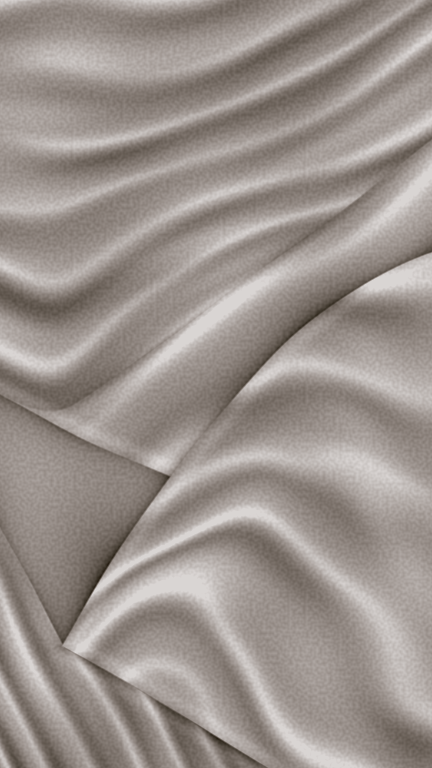
Reproduce this texture procedurally as a WebGL 1 fragment shader.

```glsl
precision highp float;
// Draped warm-grey satin: overlapping sheets with glossy, bending folds.

uniform vec2 u_resolution;

#define SHADE_COLOR vec3(0.27, 0.24, 0.20)
#define SHEEN_COLOR vec3(0.79, 0.77, 0.76)
#define BASE_TONE 0.66
#define FOLD_DEPTH 0.25
#define GLOSS 0.20
#define RIM_LIGHT 0.16
#define SHADOW_WIDTH 0.035
#define EDGE_SOFTNESS 0.003
#define GRAIN_SCALE 130.0
#define GRAIN_AMOUNT 0.10

vec2 gradientAt(vec2 cell) {
  vec3 h = fract(cell.xyx * vec3(0.1031, 0.1030, 0.0973));
  h += dot(h, h.yzx + 33.33);
  float angle = 6.2832 * fract((h.x + h.y) * h.z);
  return vec2(cos(angle), sin(angle));
}

float noise(vec2 p) {
  vec2 i = floor(p), f = fract(p);
  vec2 w = f * f * f * (f * (f * 6.0 - 15.0) + 10.0);
  vec2 e = vec2(1.0, 0.0);
  float low = mix(dot(gradientAt(i), f),
                  dot(gradientAt(i + e.xy), f - e.xy), w.x);
  float high = mix(dot(gradientAt(i + e.yx), f - e.yx),
                   dot(gradientAt(i + e.xx), f - e.xx), w.x);
  return 1.4 * mix(low, high, w.y);
}

// Tone of one sheet; q.x runs along the folds, q.y across them.
float satin(vec2 q, float frequency, float bend) {
  float phase = frequency * q.y + bend * noise(q * vec2(1.9, 3.2) + 4.3);
  float wave = sin(phase + 0.55 * sin(phase));
  float depth = 0.75 + 0.8 * noise(q * vec2(2.3, 4.0) + 11.7);
  float gloss = pow(0.5 + 0.5 * wave, 7.0) - 0.2;
  float pleat = noise(vec2(q.x * 2.4, q.y * frequency * 0.32) + 21.0);
  float broad = noise(q * 2.6 + 35.0);
  return BASE_TONE + depth * (FOLD_DEPTH * wave + GLOSS * gloss)
       + 0.20 * pleat + 0.20 * broad;
}

// Lays one sheet on another; inside is the distance in from its edge.
float layOver(float under, float over, float inside, float shadow) {
  float outside = max(-inside, 0.0);
  under -= shadow * exp(-outside / SHADOW_WIDTH);
  under -= shadow * 0.6 * exp(-outside / (0.2 * SHADOW_WIDTH));
  float rim = (inside - 0.022) / 0.016;
  over += RIM_LIGHT * exp(-rim * rim);
  return mix(under, over, smoothstep(-EDGE_SOFTNESS, EDGE_SOFTNESS, inside));
}

// Sheet outlines as heights over x.
float bandTop(float x) {
  float s = x - 0.13;
  return 0.80 + 0.175 * s + 0.575 * sqrt(s * s + 0.003);
}

float frontTop(float x) {
  float s = x - 0.14;
  return 0.285 + 1.75 * s - 0.8 * s * s;
}

void main() {
  vec2 p = gl_FragCoord.xy / u_resolution.x;
  vec2 sway = vec2(noise(p * 2.7 + 2.0), noise(p * 2.7 + 17.0));
  vec2 r = p + 0.012 * sway;

  // Signed distances to the sheet edges
  float slope = 1.75 - 1.6 * (r.x - 0.14);
  float belowFrontTop = (frontTop(r.x) - r.y) / sqrt(1.0 + slope * slope);
  float aboveFrontHem = (r.y - 0.285 + 0.6 * (r.x - 0.14)) * 0.86;
  float belowBandTop = (bandTop(r.x) - r.y) * 0.8;
  float aboveCrease = (r.y - 0.86 + 0.47 * r.x) * 0.9;
  float insideCorner = (0.56 - 1.9 * r.x - r.y) * 0.466;

  // Upper sheet: folds turn from a hanging curve to a rising sweep
  float sweep = 0.85 + 0.35 * p.x * p.x;
  float lift = p.y - mix(bandTop(p.x), sweep, smoothstep(0.9, 1.5, p.y));
  float upper = satin(vec2(p.x, lift) + 0.02 * sway, 44.0, 3.4);

  // Diagonal band
  float band = satin(vec2(p.x + 5.0, belowBandTop), 27.0, 2.2) - 0.04;

  // Flat sheet at the left, dark towards its lower corner
  vec2 toCorner = (p - vec2(0.22, 0.46)) / vec2(0.12, 0.16);
  float flatSheet = BASE_TONE + 0.03 + 0.16 * noise(p * 3.0 + 8.0)
                  - 0.28 * exp(-dot(toCorner, toCorner));

  // Steep narrow folds in the lower corner
  vec2 steep = vec2(p.y * 0.9 - p.x * 0.47, insideCorner + 3.0);
  float corner = satin(steep, 72.0, 3.0) - 0.10;

  // Front sheet: folds arch over a leaning ridge and crumple
  vec2 c = p + 0.065 * sway;
  float s = c.x - 0.5 - 0.6 * (c.y - 0.6);
  float arch = c.y - 0.3 * s + 0.9 * sqrt(s * s + 0.008);
  float front = satin(vec2(s + 9.0, arch), 30.0, 4.2) + 0.02;

  // Stack the sheets
  float shadow = 0.28 + 0.25 * noise(p * 3.5 + 51.0);
  float tone = layOver(upper, band, belowBandTop, 0.6 * shadow);
  tone = layOver(flatSheet, tone, aboveCrease, 1.3 * shadow);
  tone = layOver(tone, corner, max(insideCorner, -aboveFrontHem), shadow);
  tone = layOver(tone, front, min(belowFrontTop, aboveFrontHem), 1.2 * shadow);

  // Fine weave, then colour with a slightly warm middle
  tone += GRAIN_AMOUNT * noise(p * GRAIN_SCALE);
  tone = clamp(tone, -0.25, 1.12);
  vec3 color = mix(SHADE_COLOR, SHEEN_COLOR, tone);
  color -= vec3(0.0, 0.05, 0.05) * max(tone * (1.0 - tone), 0.0);
  gl_FragColor = vec4(color, 1.0);
}
```
